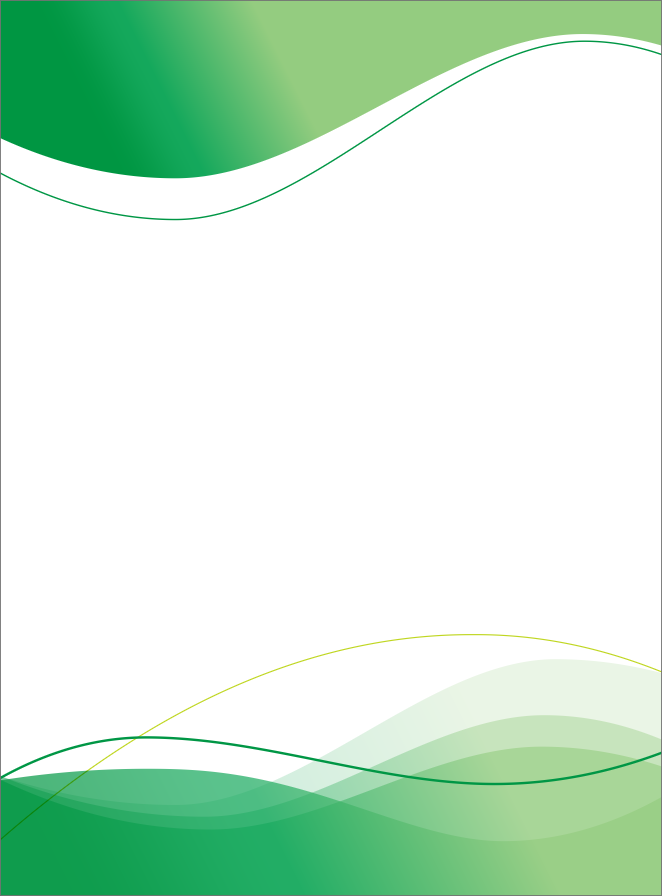
Give the GLSL for this background, as a Shadertoy shader.

```glsl
// Green wave stationery: a gradient crest at the top, stacked translucent
// waves at the bottom and three fine ribbons, all on white. Each edge is a
// height curve y(x) in canvas fractions, filled or stroked with smooth cover.

// A curve runs from the left edge to two turning points, then the right edge.
struct Wave { float left; vec2 first; vec2 second; float right; float skew; };

const Wave CREST  = Wave(0.846, vec2(0.265, 0.801), vec2(0.880, 0.962), 0.949, 1.0);
const Wave TRIM   = Wave(0.807, vec2(0.265, 0.755), vec2(0.883, 0.954), 0.939, 1.0);
const Wave ARC    = Wave(0.0625, vec2(0.711, 0.2917), vec2(0.720, 0.2917), 0.250, 1.0);
const Wave RIBBON = Wave(0.1315, vec2(0.221, 0.177), vec2(0.747, 0.125), 0.160, 1.0);
const Wave HILLS[4] = Wave[4](
    Wave(0.134, vec2(0.265, 0.1016), vec2(0.839, 0.2643), 0.2487, 1.0),
    Wave(0.134, vec2(0.309, 0.0885), vec2(0.822, 0.2018), 0.1745, 1.0),
    Wave(0.130, vec2(0.318, 0.0742), vec2(0.818, 0.1667), 0.1445, 1.0),
    Wave(0.129, vec2(0.221, 0.1420), vec2(0.760, 0.0612), 0.1107, 1.25));
const float HILL_ALPHA[4] = float[4](0.2, 0.4, 0.6, 0.7);

const vec3 DEEP_GREEN   = vec3(0.00, 0.59, 0.26);
const vec3 FRESH_GREEN  = vec3(0.08, 0.66, 0.36);
const vec3 PALE_GREEN   = vec3(0.58, 0.80, 0.50);
const vec3 RIBBON_GREEN = vec3(0.00, 0.59, 0.27);
const vec3 LIME         = vec3(0.75, 0.84, 0.13);
const vec3 FRAME_GREY   = vec3(0.45);

const vec3 CREST_STOPS = vec3(0.731, 0.855, 1.058);
const vec3 HILL_STOPS  = vec3(0.106, 0.460, 0.850);
const float TILT = 0.678;

// Stroke widths as fractions of the canvas height
const float TRIM_WIDTH   = 0.0016;
const float ARC_WIDTH    = 0.0013;
const float RIBBON_WIDTH = 0.0027;
const float FRAME_WIDTH  = 0.0010;

// Parabolas at both ends, a smooth step between the turning points
float height(Wave w, float x) {
    if (x < w.first.x) {
        float u = 1.0 - x / w.first.x;
        return mix(w.first.y, w.left, u * u);
    }
    if (x > w.second.x) {
        float u = (x - w.second.x) / (1.0 - w.second.x);
        return mix(w.second.y, w.right, u * u);
    }
    float t = (x - w.first.x) / (w.second.x - w.first.x);
    return mix(w.first.y, w.second.y, smoothstep(0.0, 1.0, pow(t, w.skew)));
}

// Signed distance to a curve in screen pixels, positive above it
float distanceTo(Wave w, vec2 uv) {
    float d = uv.y - height(w, uv.x);
    return d / max(length(vec2(dFdx(d), dFdy(d))), 1e-6);
}

float above(Wave w, vec2 uv) {
    return clamp(0.5 + distanceTo(w, uv), 0.0, 1.0);
}

float stroke(Wave w, vec2 uv, float width) {
    float pixels = width * iResolution.y;
    float cover = 0.5 + 0.5 * pixels - abs(distanceTo(w, uv));
    return clamp(cover, 0.0, min(1.0, pixels));
}

// Tilted three-stop gradient
vec3 greenRamp(vec2 uv, vec3 stops) {
    float p = uv.x + TILT * uv.y;
    vec3 c = mix(DEEP_GREEN, FRESH_GREEN, smoothstep(stops.x, stops.y, p));
    return mix(c, PALE_GREEN, clamp((p - stops.y) / (stops.z - stops.y), 0.0, 1.0));
}

void mainImage(out vec4 fragColor, in vec2 fragCoord) {
    vec2 uv = fragCoord / iResolution.xy;
    vec3 color = vec3(1.0);

    // Top crest and its parallel trim
    color = mix(color, greenRamp(uv, CREST_STOPS), above(CREST, uv));
    color = mix(color, RIBBON_GREEN, stroke(TRIM, uv, TRIM_WIDTH));

    // Translucent hills, back to front
    vec3 hillColor = greenRamp(uv, HILL_STOPS);
    for (int i = 0; i < 4; i++) {
        color = mix(color, hillColor, HILL_ALPHA[i] * (1.0 - above(HILLS[i], uv)));
    }

    // The lime arc tints what lies below; the ribbon covers it
    color *= mix(vec3(1.0), LIME, stroke(ARC, uv, ARC_WIDTH));
    color = mix(color, RIBBON_GREEN, stroke(RIBBON, uv, RIBBON_WIDTH));

    // Hairline frame
    vec2 inset = min(fragCoord, iResolution.xy - fragCoord);
    float edge = min(inset.x, inset.y) - 0.5;
    float frame = clamp(FRAME_WIDTH * iResolution.y - edge, 0.0, 1.0);
    color = mix(color, FRAME_GREY, frame);

    fragColor = vec4(color, 1.0);
}
```
